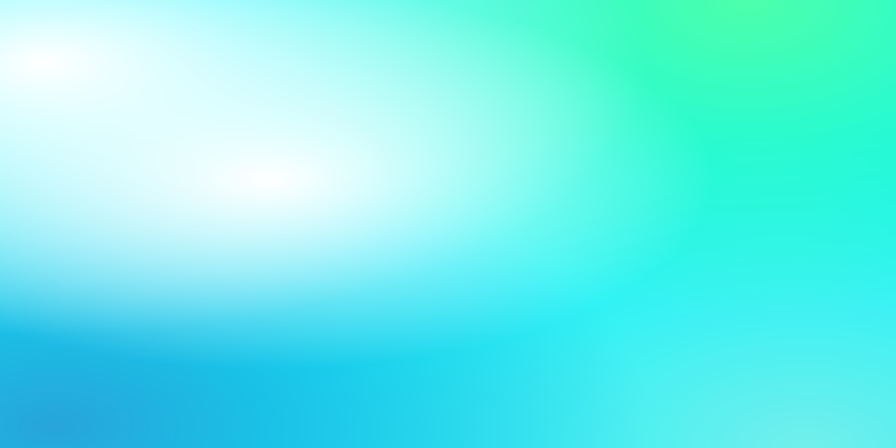
This background is drawn by a Shadertoy shader. Its source:

```glsl
// Soft mesh gradient: white, green, blue and pale cyan elliptical glows over cyan.

// Glow centres in canvas fractions, origin at the lower left
const vec2 UPPER_WHITE_POS = vec2(0.05, 0.86);
const vec2 INNER_WHITE_POS = vec2(0.30, 0.60);
const vec2 GREEN_POS       = vec2(0.835, 1.00);
const vec2 BLUE_POS        = vec2(0.06, 0.05);
const vec2 PALE_CYAN_POS   = vec2(0.90, 0.00);

const vec3 BASE_CYAN = vec3(0.00, 0.96, 0.985);
const vec3 WHITE     = vec3(1.00);
const vec3 GREEN     = vec3(0.30, 1.00, 0.67);
const vec3 BLUE      = vec3(0.155, 0.645, 0.86);
const vec3 PALE_CYAN = vec3(0.45, 0.935, 0.925);

// Fade distance as a share of the ellipse through the farthest corner
const float FADE_END = 0.5;

// Linear falloff from the centre to the rim of an ellipse
float glow(vec2 uv, vec2 centre) {
    vec2 farthestSide = max(centre, 1.0 - centre);
    vec2 radius = farthestSide * sqrt(2.0) * FADE_END;
    return clamp(1.0 - length((uv - centre) / radius), 0.0, 1.0);
}

void mainImage(out vec4 fragColor, in vec2 fragCoord) {
    vec2 uv = fragCoord / iResolution.xy;

    // Coloured glows
    vec3 color = BASE_CYAN;
    color = mix(color, PALE_CYAN, glow(uv, PALE_CYAN_POS));
    color = mix(color, BLUE, glow(uv, BLUE_POS));
    color = mix(color, GREEN, glow(uv, GREEN_POS));

    // White highlights on top
    color = mix(color, WHITE, glow(uv, INNER_WHITE_POS));
    color = mix(color, WHITE, glow(uv, UPPER_WHITE_POS));

    fragColor = vec4(color, 1.0);
}
```
